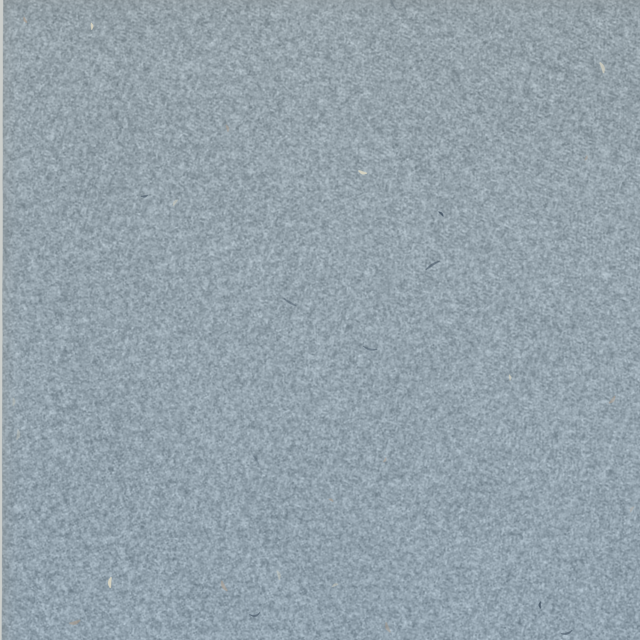
This texture is drawn by a Shadertoy shader. Its source:

```glsl
float hash(vec2 p) {
    return fract(sin(dot(p, vec2(127.1, 311.7))) * 43758.5453);
}

float noise(vec2 p) {
    vec2 cell = floor(p), f = fract(p);
    f = f * f * (3.0 - 2.0 * f);
    float low = mix(hash(cell), hash(cell + vec2(1, 0)), f.x);
    float high = mix(hash(cell + vec2(0, 1)), hash(cell + vec2(1, 1)), f.x);
    return mix(low, high, f.y);
}

mat2 rotate(float angle) {
    float c = cos(angle), s = sin(angle);
    return mat2(c, s, -s, c);
}

// Matted pulp: stretched noise laid in several directions, centred on zero
float pulpGrain(vec2 uv) {
    vec2 bent = uv + 0.004 * vec2(noise(uv * 80.0), noise(uv * 80.0 + 31.0));
    float grain = 0.0;
    for (int i = 0; i < 3; i++) {
        vec2 p = rotate(0.5 + float(i) * 1.05) * bent;
        grain += 0.085 * (noise(p * vec2(180, 340) + float(i) * 57.0) - 0.5);
    }
    grain += 0.115 * (noise(rotate(0.3) * uv * 370.0 + 11.0) - 0.5);
    grain += 0.026 * (noise(rotate(0.6) * uv * 110.0) - 0.5);
    grain += 0.016 * (noise(rotate(1.0) * uv * 28.0 + 5.0) - 0.5);
    return grain + 0.014 * (noise(uv * 6.0 + 3.0) - 0.5);
}

// Coverage of a bent, tapering strand centred on the origin
float strand(vec2 p, float halfLength, float halfWidth, float bend, float pixel) {
    float along = clamp(p.x / halfLength, -1.0, 1.0);
    p.y += bend * halfLength * (along * along - 0.4);
    float d = length(vec2(p.x - along * halfLength, p.y));
    d -= halfWidth * (1.0 - 0.5 * along * along);
    return 1.0 - smoothstep(-pixel, pixel, d);
}

void mainImage(out vec4 fragColor, in vec2 fragCoord) {
    vec2 uv = fragCoord / iResolution.xy;
    float pixel = 0.8 / iResolution.y;

    // Blue-grey sheet, slightly greyer towards the top
    vec3 paper = mix(vec3(0.574, 0.638, 0.684), vec3(0.590, 0.640, 0.668), uv.y);
    vec3 color = paper + pulpGrain(uv);

    // Scattered dark fibres, cream chips and faint ochre flecks
    for (int i = 0; i < 30; i++) {
        float id = float(i);
        vec2 center = vec2(hash(vec2(id, 1.7)), hash(vec2(id, 4.3)));
        float size = hash(vec2(id, 7.9));
        vec2 p = rotate(6.283 * hash(vec2(id, 9.1))) * (uv - center);
        int kind = i % 3;
        vec3 ink = kind == 0 ? vec3(0.27, 0.33, 0.39)
                 : kind == 1 ? vec3(0.86, 0.84, 0.76) : vec3(0.69, 0.62, 0.55);
        float halfLength = kind == 0 ? mix(0.004, 0.014, size) : mix(0.003, 0.008, size);
        float halfWidth = kind == 0 ? 0.0017 : mix(0.0017, 0.0028, size);
        float bend = kind == 0 ? 0.9 * (hash(vec2(id, 12.4)) - 0.5) : 0.2;
        float opacity = mix(0.3, 0.9, hash(vec2(id, 15.2)));
        color = mix(color, ink, opacity * strand(p, halfLength, halfWidth, bend, pixel));
    }

    // Worn left margin and the pale strip beyond the sheet
    color = mix(color, vec3(0.56, 0.58, 0.58), 0.5 * exp(-uv.x / 0.010));
    color = mix(color, vec3(0.55, 0.58, 0.59), 0.3 * exp((uv.y - 1.0) / 0.012));
    float edge = 0.0045 - 0.002 * (1.0 - uv.y) + 0.0006 * noise(vec2(uv.y * 25.0, 2.0));
    color = mix(vec3(0.80, 0.81, 0.80), color, smoothstep(edge - pixel, edge + pixel, uv.x));

    fragColor = vec4(color, 1.0);
}
```
